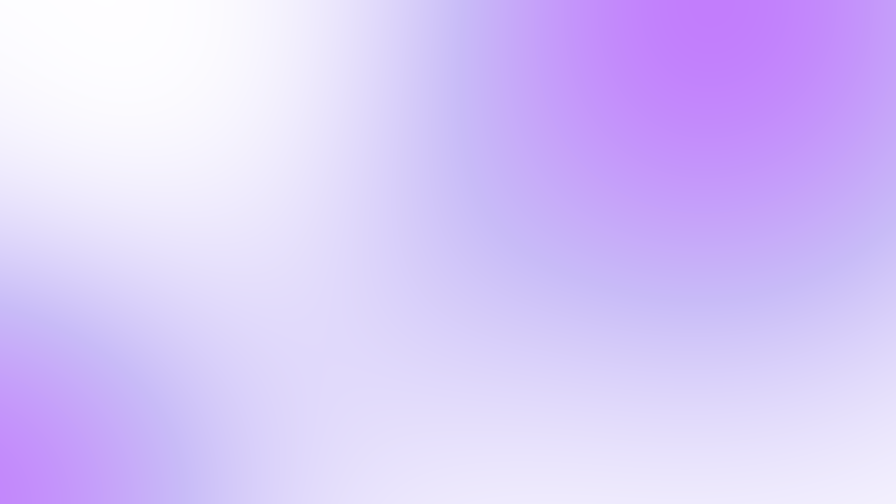
Reproduce this background procedurally as a WebGL 1 fragment shader.

```glsl
precision highp float;
// Soft violet and lavender mesh gradient on white.
// Elliptical Gaussian glows add up to one tint amount, which a
// three-colour ramp turns into white, lavender and violet.

uniform vec2 u_resolution;

// Gaussian falloff with a separate radius on each axis
float glow(vec2 p, vec2 center, vec2 radius) {
  vec2 d = (p - center) / radius;
  return exp(-dot(d, d));
}

// White to lavender to violet, with the middle stop at 0.52
vec3 tintRamp(float tint) {
  vec3 white = vec3(1.0);
  vec3 lavender = vec3(0.785, 0.735, 0.97);
  vec3 violet = vec3(0.76, 0.49, 0.99);
  vec3 pale = mix(white, lavender, clamp(tint / 0.52, 0.0, 1.0));
  return mix(pale, violet, clamp((tint - 0.52) / 0.48, 0.0, 1.0));
}

void main() {
  // Canvas units: height 1, width 16/9
  vec2 p = gl_FragCoord.xy / u_resolution * vec2(16.0 / 9.0, 1.0);

  // Large upper glow, a little wider towards the right edge
  float upperWidth = p.x < 1.412 ? 0.595 : 0.675;
  float tint = glow(p, vec2(1.412, 1.0), vec2(upperWidth, 0.733));

  // Lower left corner glow and the faint bridge between the two
  tint += 0.965 * glow(p, vec2(-0.139, 0.0), vec2(0.634, 0.533));
  tint += 0.12 * glow(p, vec2(0.856, 0.479), vec2(0.311, 0.401));

  // White light clears the upper left
  tint *= 1.0 - 0.75 * glow(p, vec2(0.255, 0.93), vec2(0.327));

  gl_FragColor = vec4(tintRamp(tint), 1.0);
}
```
